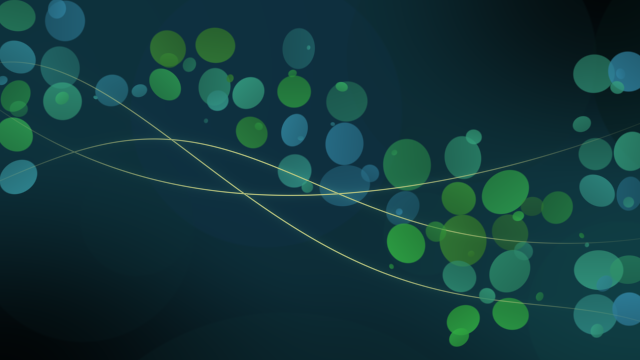
Reproduce this background procedurally as a WebGL 1 fragment shader.

```glsl
precision highp float;
// Translucent green and blue leaves drifting past three glowing threads on dark teal.

uniform vec2 u_resolution;

const float COLUMNS = 14.0;
const float ROWS = 7.0;
const float ROW_STEP = 0.111;
const vec3 THREAD_COLOR = vec3(0.76, 0.79, 0.50);

float hash(vec2 p) {
    vec3 q = fract(p.xyx * vec3(0.1031, 0.1030, 0.0973));
    q += dot(q, q.yzx + 33.33);
    return fract((q.x + q.y) * q.z);
}

// Soft-edged coverage of a disc
float disc(vec2 p, vec2 center, float radius, float blur) {
    return 1.0 - smoothstep(-blur, blur, length(p - center) - radius);
}

// Corner shading and large faint bubbles
vec3 backdrop(vec2 p, float pixel) {
    vec3 color = mix(vec3(0.05, 0.178, 0.22), vec3(0.06, 0.235, 0.265),
                     smoothstep(0.9, 1.8, p.x) * smoothstep(0.9, 0.2, p.y));
    color = mix(color, vec3(0.055, 0.205, 0.25), 0.6 * smoothstep(1.0, 0.0, length(p - vec2(0.15, 0.8))));
    float lowerLeft = smoothstep(0.0, 0.65, length((p - vec2(0.0, -0.03)) * vec2(0.7, 1.0)));
    float upperRight = smoothstep(0.0, 0.6, length((p - vec2(1.68, 1.05)) * vec2(0.8, 1.0)));
    color *= mix(0.14, 1.0, lowerLeft) * mix(0.12, 1.0, upperRight);
    color *= mix(0.75, 1.0, smoothstep(-0.05, 0.3, p.y + 0.15 * smoothstep(1.0, 1.7, p.x)));

    float edge = 1.5 * pixel;
    color = mix(color, vec3(0.06, 0.19, 0.275), 0.42 * disc(p, vec2(0.74, 0.69), 0.377, edge));
    color = mix(color, vec3(0.05, 0.17, 0.18), 0.22 * disc(p, vec2(1.31, 0.84), 0.347, edge));
    color = mix(color, vec3(0.02, 0.10, 0.09), 0.35 * disc(p, vec2(1.99, 0.81), 0.347, edge));
    color = mix(color, vec3(0.06, 0.22, 0.23), 0.13 * disc(p, vec2(0.79, -0.556), 0.688, edge));
    color = mix(color, vec3(0.05, 0.20, 0.22), 0.10 * disc(p, vec2(0.23, 0.36), 0.31, edge));
    color = mix(color, vec3(0.05, 0.20, 0.22), 0.10 * disc(p, vec2(0.38, 0.39), 0.157, edge));
    color = mix(color, vec3(0.07, 0.25, 0.26), 0.20 * disc(p, vec2(1.18, 0.35), 0.115, edge));
    return mix(color, vec3(0.06, 0.27, 0.27), 0.20 * disc(p, vec2(1.72, 0.13), 0.255, edge));
}

// Quartic curve in Newton form, with nodes at whole values of s
float quartic(float s, float start, vec4 k) {
    return start + s * (k.x + (s - 1.0) * (k.y + (s - 2.0) * (k.z + (s - 3.0) * k.w)));
}

// Heights of the three threads at x
vec3 threadHeights(float x) {
    float s = x * 2.25;
    float phase = 2.742 * (x - 0.428);
    float ripple = sin(phase);
    return vec3(quartic(s, 0.826, vec4(-0.190, -0.0602, 0.0463, -0.01447)),
                0.469 + 0.145 * cos(phase) - 0.032 * ripple * ripple,
                quartic(s, 0.694, vec4(-0.1968, 0.0793, -0.00984, 0.00145)));
}

vec3 addThreads(vec3 color, vec2 p, float pixel) {
    const float STEP = 0.002;
    vec3 height = threadHeights(p.x);
    vec3 slope = (threadHeights(p.x + STEP) - height) / STEP;
    vec3 distances = abs(p.y - height) / sqrt(1.0 + slope * slope);
    vec3 core = 1.0 - smoothstep(vec3(0.0017 - 0.6 * pixel), vec3(0.0017 + 0.6 * pixel), distances);
    vec3 glow = exp(-distances * 110.0);
    float fade = smoothstep(-0.1, 0.75, p.x) * (1.0 - smoothstep(0.9, 1.8, p.x));
    color += vec3(0.08, 0.13, 0.08) * dot(glow, vec3(0.5)) * fade;
    float line = max(core.x, max(core.y, core.z));
    return mix(color, THREAD_COLOR, line * (0.08 + 0.82 * fade));
}

vec3 leafColor(float pick) {
    vec3 color = mix(vec3(0.21, 0.49, 0.18), vec3(0.18, 0.64, 0.25), smoothstep(0.0, 0.25, pick));
    color = mix(color, vec3(0.20, 0.60, 0.47), smoothstep(0.25, 0.5, pick));
    return mix(color, vec3(0.18, 0.49, 0.60), smoothstep(0.5, 0.8, pick));
}

// Depth below the top edge where the leaf band starts (x) and ends (y) in a column
vec2 bandDepth(float c) {
    float start = 0.174 + 0.081 * cos(2.094 * (c - 2.0)) - 0.09 * (1.0 - smoothstep(0.5, 2.0, c));
    start += 0.208 * smoothstep(5.8, 7.6, c) + 0.20 * smoothstep(8.0, 10.0, c) - 0.34 * smoothstep(10.5, 12.0, c);
    float end = 0.30 + 0.26 * (1.0 - smoothstep(0.0, 1.0, c)) + 0.25 * smoothstep(4.0, 6.2, c);
    end += 0.35 * smoothstep(6.8, 9.0, c) - 0.25 * max(0.0, 1.0 - abs(c - 11.0));
    return vec2(start, end);
}

// Jittered columns of leaves that fill the band, with gaps near the right end
vec3 addLeaves(vec3 color, vec2 p, float seed, vec2 sizes, float jitter, float pixel) {
    for (float c = 0.0; c < COLUMNS; c++) {
        vec2 band = bandDepth(c);
        float x = 0.046 + 0.13 * c + 0.065 * smoothstep(6.5, 9.0, c) * (1.0 - smoothstep(11.0, 14.0, c));
        x += 0.037 * max(0.0, 1.0 - abs(c - 3.6) / 1.4);
        for (float r = 0.0; r < ROWS; r++) {
            float depth = band.x + r * ROW_STEP;
            if (depth > band.y) break;
            if (c > 11.5 && abs(mod(r, 3.0) - 1.0) < 0.5) continue;
            vec2 key = vec2(c * 3.7 + 1.0, r * 5.3 + seed);
            vec2 center = vec2(x, 1.0 - depth) + jitter * (vec2(hash(key), hash(key + 11.0)) - 0.5);

            // Rotated ellipse
            float angle = 6.2832 * hash(key + 23.0);
            float growth = hash(key + 37.0);
            float radius = mix(sizes.x, sizes.y, growth * growth);
            float squash = mix(0.76, 1.0, hash(key + 41.0));
            vec2 axis = vec2(cos(angle), sin(angle));
            vec2 d = p - center;
            vec2 local = vec2(dot(d, axis), dot(d, vec2(-axis.y, axis.x)) / squash);
            float opacity = mix(0.4, 0.88, hash(key + 53.0));

            // Hue waves along columns and rows, between green and blue
            float pick = 0.46 + 0.26 * cos(8.48 * (x - 0.23)) + 0.3 * cos(2.1 * r + 1.57 * c + 4.4);
            pick += 0.2 * (hash(key + 67.0) - 0.5);
            vec3 tint = leafColor(pick) * (0.97 + 0.08 * local.y / radius);
            color = mix(color, tint, opacity * disc(local, vec2(0.0), radius, pixel));
        }
    }
    return color;
}

void main() {
    float pixel = 1.0 / u_resolution.y;
    vec2 p = gl_FragCoord.xy * pixel;
    vec3 color = backdrop(p, pixel);
    color = addLeaves(color, p, 5.0, vec2(0.046, 0.073), 0.02, pixel);
    color = addThreads(color, p, pixel);
    color = addLeaves(color, p, 19.0, vec2(0.006, 0.034), 0.19, pixel);
    gl_FragColor = vec4(color, 1.0);
}
```
